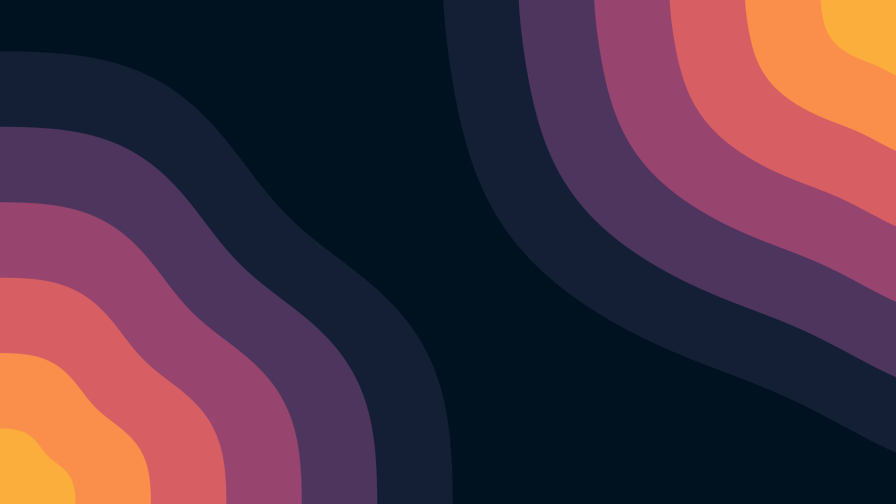
Reproduce this background procedurally as a Shadertoy shader.

```glsl
// Two stacks of flat, wavy contour bands glow from opposite corners of a dark field.
// Each stack is one polar outline, R(angle), scaled in equal steps; dividing the
// distance by R gives a band coordinate whose whole numbers are the band edges.

const float PI = 3.14159265;
const float BAND_COUNT = 6.0;

// Outline radii, in canvas heights
const float LOWER_RADIUS = 0.872;
const vec2  LOWER_WAVES  = vec2(0.0451, -0.0190);                   // cosine harmonics 4, 8
const float UPPER_RADIUS = 0.8981;
const vec4  UPPER_DIPS   = vec4(0.0475, -0.0451, 0.0150, 0.0035);   // sine harmonics 2, 4, 6, 10

// Colours from the corner outwards
const vec3 AMBER  = vec3(0.984, 0.682, 0.235);
const vec3 ORANGE = vec3(0.980, 0.561, 0.294);
const vec3 CORAL  = vec3(0.843, 0.373, 0.392);
const vec3 MAUVE  = vec3(0.592, 0.267, 0.431);
const vec3 PURPLE = vec3(0.306, 0.208, 0.369);
const vec3 NAVY   = vec3(0.078, 0.122, 0.212);
const vec3 NIGHT  = vec3(0.000, 0.071, 0.122);

const vec3 PALETTE[7] = vec3[7](AMBER, ORANGE, CORAL, MAUVE, PURPLE, NAVY, NIGHT);

// Nearly symmetric outline with one dent on the diagonal
float lowerOutline(float angle) {
    return LOWER_RADIUS + dot(LOWER_WAVES, cos(angle * vec2(4.0, 8.0)));
}

// Round near the top edge, flattened towards the right edge
float upperOutline(float angle) {
    return UPPER_RADIUS - dot(UPPER_DIPS, sin(angle * vec4(2.0, 4.0, 6.0, 10.0)));
}

// Angle from the horizontal edge, kept within the quarter turn
float cornerAngle(vec2 offset) {
    return clamp(atan(offset.y, offset.x), 0.0, 0.5 * PI);
}

// Steps through the palette with edges one pixel wide
vec3 bandColour(float band, float pixel) {
    vec3 colour = PALETTE[0];
    for (int i = 1; i < 7; i++) {
        float edge = smoothstep(-0.75 * pixel, 0.75 * pixel, band - float(i));
        colour = mix(colour, PALETTE[i], edge);
    }
    return colour;
}

void mainImage(out vec4 fragColor, in vec2 fragCoord) {
    // Offsets from the lower-left and upper-right corners
    vec2 lower = fragCoord / iResolution.y;
    vec2 upper = (iResolution.xy - fragCoord) / iResolution.y;

    // Band coordinate: 0 at the corner, BAND_COUNT at the outermost edge
    float lowerBand = BAND_COUNT * length(lower) / lowerOutline(cornerAngle(lower));
    float upperBand = BAND_COUNT * length(upper) / upperOutline(cornerAngle(upper));

    // The stacks never overlap, so the nearer one decides the colour
    float pixel = BAND_COUNT / (LOWER_RADIUS * iResolution.y);
    fragColor = vec4(bandColour(min(lowerBand, upperBand), pixel), 1.0);
}
```
